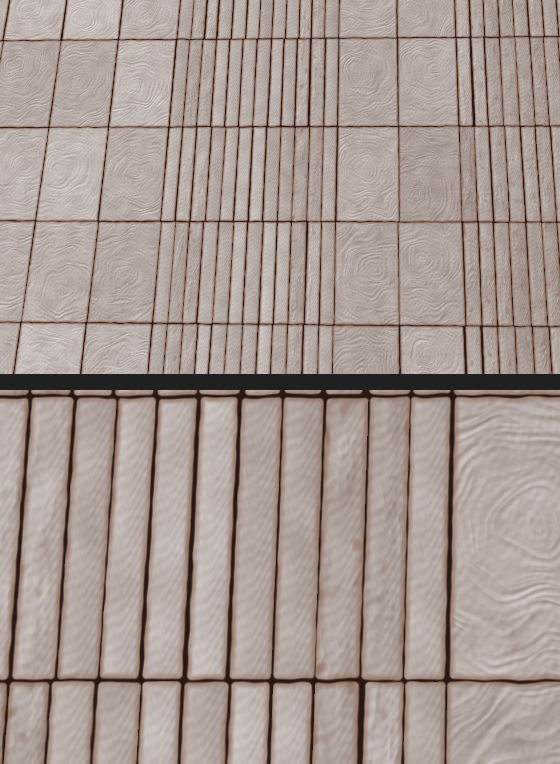
Top: the whole. Bottom: its middle third, enlarged.
A Shadertoy shader for this pattern:

```glsl
// A wall of hand-pressed clay tiles: columns of broad tiles beside columns of
// narrow upright slats, in slight perspective. Each tile is a rounded box with
// a relief of gradient noise, lit by its slope towards the light.

// Layout, in canvas heights, measured down from the top left corner
const float VANISH_X   = 1.0156;  // column that stays upright
const float WIDENING   = 0.165;   // growth of scale from top to bottom
const float ROW        = 0.2190;
const float FIRST_ROW  = 0.1018;
const float BROAD      = 0.1525;
const float SLAT       = 0.0387;
const float SLATS_FROM = 0.4824;
const float SLATS_TO   = 0.9082;
const float SLATS_NEXT = 1.2150;
const float MIN_GAP    = 0.0010;
const float GAP_SPREAD = 0.0024;
const float CORNER     = 0.0030;

// Surface
const vec3 PALE  = vec3(0.83, 0.81, 0.805);
const vec3 CLAY  = vec3(0.43, 0.33, 0.28);
const vec3 RUST  = vec3(0.56, 0.41, 0.33);
const vec3 DARK  = vec3(0.16, 0.09, 0.065);
const vec2 LIGHT = vec2(-0.6, -0.8);
const float LIGHT_STEP = 0.0013;
const float CONTRAST   = 0.38;

vec2 hash2(vec2 p) {
    vec3 a = fract(p.xyx * vec3(0.1031, 0.1030, 0.0973));
    a += dot(a, a.yzx + 33.33);
    return fract((a.xx + a.yz) * a.zy);
}

// Gradient noise, about -0.7 to 0.7
float noise(vec2 p) {
    vec2 i = floor(p), f = fract(p);
    vec2 u = f * f * f * (f * (f * 6.0 - 15.0) + 10.0);
    vec2 e = vec2(0.0, 1.0);
    float a = dot(hash2(i) * 2.0 - 1.0, f);
    float b = dot(hash2(i + e.yx) * 2.0 - 1.0, f - e.yx);
    float c = dot(hash2(i + e.xy) * 2.0 - 1.0, f - e.xy);
    float d = dot(hash2(i + e.yy) * 2.0 - 1.0, f - e.yy);
    return mix(mix(a, b, u.x), mix(c, d, u.x), u.y);
}

float roundBox(vec2 p, vec2 halfSize, float r) {
    vec2 q = abs(p) - halfSize + r;
    return length(max(q, 0.0)) + min(max(q.x, q.y), 0.0) - r;
}

// Folds curling round an off-centre point, with patches of woven imprint
float broadRelief(vec2 p, vec2 seed) {
    vec2 centre = (hash2(seed + 3.0) - 0.5) * vec2(0.08, 0.11);
    vec2 warp = vec2(noise(p * 24.0 + seed * 7.3), noise(p * 24.0 - seed * 5.1));
    vec2 q = p - centre + 0.024 * warp;
    float ring = length(q * vec2(0.8, 1.0));
    float fold = noise(vec2(ring * 115.0, dot(q, vec2(22.0, 9.0))) + seed * 13.7);
    float weave = sin(p.x * 620.0) * sin(p.y * 560.0);
    float patches = smoothstep(-0.1, 0.25, warp.y);
    return 0.75 * (1.0 - 2.0 * abs(fold)) + 0.3 * noise(p * 190.0 + seed * 11.0)
         + 0.13 * weave * patches;
}

// Fine chevron imprint, with lumps of clay smeared along rough slats
float slatRelief(vec2 p, vec2 seed, float rough) {
    float chevron = sin((p.y + 0.7 * abs(p.x)) * 640.0) * sin(p.x * 700.0);
    float lumps = 1.0 - 2.0 * abs(noise(p * vec2(105.0, 60.0) + seed * 17.3));
    float smear = smoothstep(-0.15, 0.2, noise(p * vec2(60.0, 16.0) + seed * 5.7));
    return 0.12 * chevron + 0.2 * noise(p * 180.0 + seed * 9.1)
         + lumps * smear * mix(0.12, 0.75, rough);
}

float relief(vec2 p, vec2 seed, bool slat, float rough) {
    return slat ? slatRelief(p, seed, rough) : broadRelief(p, seed);
}

void mainImage(out vec4 fragColor, in vec2 fragCoord) {
    vec2 uv = fragCoord / iResolution.y;
    float aa = 0.8 / iResolution.y;

    // Perspective: from the canvas to the plane of the wall
    float down = 1.0 - uv.y;
    down -= (uv.x / 1.5 - 0.5) * mix(-0.014, 0.016, down);
    float scale = 1.0 + WIDENING * down;
    vec2 wall = vec2(VANISH_X + (uv.x - VANISH_X) / scale, down / scale);

    // Row, then column; each row drifts a little sideways
    float y = (wall.y - FIRST_ROW + 0.002 * noise(wall * vec2(45.0, 4.0))) / ROW;
    float row = floor(y);
    float x = wall.x + 0.006 * noise(vec2(wall.x * 11.0, row * 3.7 + 0.5));
    bool slat = x > SLATS_NEXT || (x > SLATS_FROM && x < SLATS_TO);
    float start = SLATS_FROM, width = BROAD;
    if (x > SLATS_NEXT)      { start = SLATS_NEXT; width = SLAT; }
    else if (x > SLATS_TO)   { start = SLATS_TO; width = (SLATS_NEXT - SLATS_TO) / 2.0; }
    else if (x > SLATS_FROM) { width = (SLATS_TO - SLATS_FROM) / 12.0; }
    float column = floor((x - start) / width);
    vec2 seed = vec2(column + floor(start * 40.0), row + 20.0);
    vec2 size = vec2(width, ROW);
    vec2 p = vec2(x - start - (column + 0.5) * width, (y - row - 0.5) * ROW);

    // Outline, leaning and shrunk differently for each tile
    vec2 h = hash2(seed), k = hash2(seed + 57.0);
    p.x += (k.x - 0.5) * 0.014 * p.y + (k.y - 0.5) * 0.0012;
    vec2 gap = MIN_GAP + GAP_SPREAD * vec2(h.x * h.x * h.x, 0.4 * h.y * h.y);
    float wobble = 0.0012 * noise(p * 70.0 + seed * 3.1);
    float edge = roundBox(p, size * 0.5 - gap, CORNER) + wobble;

    // Relief and tone
    float pairHash = hash2(vec2(floor(seed.x * 0.5), 8.0)).x;
    float rough = smoothstep(0.25, 0.6, pairHash + 0.3 * (h.y - 0.5));
    float slope = relief(p - LIGHT * LIGHT_STEP, seed, slat, rough)
                - relief(p + LIGHT * LIGHT_STEP, seed, slat, rough);
    float mottle = noise(p * 30.0 + seed * 4.3);
    float tone = 0.74 + CONTRAST * slope + 0.16 * (h.x - 0.5) + 0.14 * mottle;
    tone += 0.06 - 0.11 * uv.x + 0.1 * noise(wall * 2.3 + 5.0);
    if (slat) tone -= 0.16 * p.x / width + 0.04 * rough;
    vec3 colour = mix(CLAY, PALE, clamp(tone, 0.0, 1.05));

    // Rusty wear on the rims and among the lumps
    float rim = smoothstep(-0.0055, 0.0, edge) * (0.55 + 0.6 * mottle);
    float spots = smoothstep(0.2, 0.5, noise(p * vec2(90.0, 55.0) + seed * 6.1));
    float wear = rim + spots * (slat ? 0.45 * rough : 0.15);
    colour = mix(colour, RUST, clamp(wear, 0.0, 0.8));

    // Open joints, darker where they widen
    vec3 joint = mix(CLAY * 0.8, DARK, smoothstep(0.0, 0.0014, edge));
    colour = mix(colour, joint, smoothstep(-aa, aa, edge));
    fragColor = vec4(colour, 1.0);
}
```
